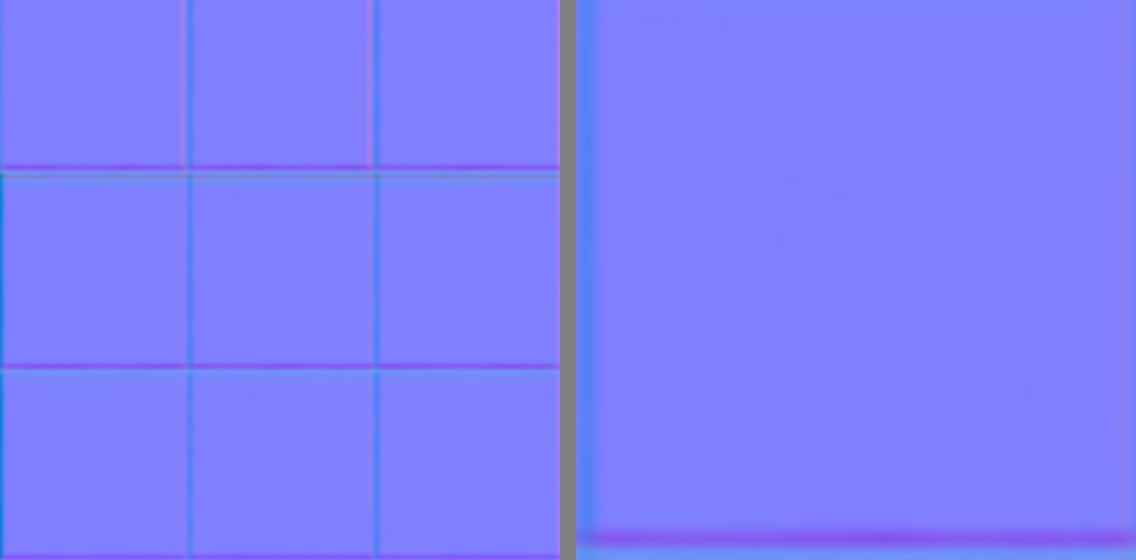
Left: the whole. Right: its middle third, enlarged.
Write a WebGL 2 fragment shader that draws this texture map.

```glsl
#version 300 es
precision highp float;
// Tangent-space normal map of a three by three grid of square tiles with soft, worn joints.

#define TILES 3
#define JOINT_SHIFT 0.0025   // sideways offset of the upright joints
#define ROW_DRIFT 0.0073     // growing lift of the level joints
#define BEVEL 0.0062         // half width of a bevel
#define LEFT_SLOPE 0.17      // red lost on the left bevel of a tile
#define RIGHT_SLOPE 0.13     // red gained on the right bevel
#define LOWER_SLOPE 0.16     // green lost on the lower bevel
#define UPPER_SLOPE 0.075    // green gained on the upper bevel
#define WEAR 0.16            // change of the bevels along their length
#define GRAIN 0.004          // unevenness of the tile faces

uniform vec2 u_resolution;
out vec4 fragColor;

const vec3 FLAT_NORMAL = vec3(0.5, 0.5, 1.0);

// Soft ridge profile, one at d = 0
float ridge(float d, float width) {
    return exp(-d * d / (width * width));
}

// Layered sines, about -1 to 1
float waves(vec2 p) {
    float sum = 0.0, gain = 0.5;
    for (int i = 0; i < 4; i++) {
        sum += gain * sin(p.x + 1.7 * sin(p.y + float(i)));
        p = mat2(1.5, 1.1, -1.1, 1.5) * p + 2.3;
        gain *= 0.55;
    }
    return sum;
}

float columnJoint(int i) {
    return float(i) / float(TILES) + JOINT_SHIFT;
}

float rowJoint(int j) {
    float row = float(j);
    return row / float(TILES) + ROW_DRIFT * row * row;
}

void main() {
    vec2 uv = gl_FragCoord.xy / u_resolution;
    float topRow = smoothstep(0.687, 0.699, uv.y);
    float wear = 1.0 + WEAR * waves(uv * 31.0);
    vec2 slope = vec2(0.0);
    float shade = 0.0;

    // Masks that soften bevels where joints cross
    float nearColumn = 0.0, nearRow = 0.0;
    for (int i = 0; i <= TILES; i++) {
        nearColumn += ridge(uv.x - columnJoint(i), 0.009);
        if (i < TILES) nearRow += ridge(uv.y - rowJoint(i), 0.008);
    }
    float columnFade = 1.0 - 0.55 * min(nearRow, 1.0);
    float rowFade = 1.0 - 0.5 * min(nearColumn, 1.0);

    // Upright joints: the outer ones are steeper, the top row shows both sides
    for (int i = 0; i <= TILES; i++) {
        float d = uv.x - columnJoint(i);
        float leftEdge = i == 0 ? 1.0 : 0.0;
        float rightEdge = i == TILES ? 1.0 : 0.0;
        float leftBevel = ridge(d - mix(0.004, -0.002, leftEdge), BEVEL);
        float rightBevel = ridge(d + mix(0.010, 0.003, rightEdge), BEVEL * 0.85);
        float leftGain = 1.0 + leftEdge * mix(1.5, -0.2, topRow);
        float rightGain = mix(0.22, 0.95, topRow) + rightEdge * 0.9;
        slope.x -= LEFT_SLOPE * leftGain * leftBevel * columnFade * wear;
        slope.x += RIGHT_SLOPE * rightGain * rightBevel * columnFade * wear;
        shade += 0.035 * leftBevel * (1.0 + 2.5 * leftEdge * (1.0 - topRow));
        shade += rightBevel * mix(0.02, 0.06, topRow);
    }

    // Level joints: a lower bevel above, an upper bevel below
    for (int j = 0; j < TILES; j++) {
        float d = uv.y - rowJoint(j);
        float lower = ridge(d - 0.005, BEVEL);
        float upper = ridge(d + 0.004, BEVEL * 0.8);
        slope.y -= LOWER_SLOPE * lower * rowFade * wear;
        slope.y += UPPER_SLOPE * upper * wear;
        slope.x -= 0.06 * upper * rowFade;
        slope.x += 0.025 * lower * rowFade;
        shade += j > 0 ? 0.055 * lower + 0.03 * upper : 0.01 * lower;
        // Soft rounding that runs on into the tile below
        slope += vec2(-0.02, 0.022) * ridge(d + 0.014, 0.018);
    }

    // The highest level joint is wider and has a second step
    float dTop = uv.y - rowJoint(TILES - 1);
    float groove = ridge(dTop + 0.011, 0.005);
    float step2 = ridge(dTop + 0.018, 0.005);
    slope += vec2(0.04, -0.05) * groove + vec2(-0.055, 0.05) * step2 * wear;
    shade += 0.11 * groove + 0.03 * step2;

    // Faint unevenness of the faces
    slope += GRAIN * vec2(waves(uv * 23.0), waves(uv.yx * 27.0 + 4.0));

    vec3 normalColor = FLAT_NORMAL + vec3(slope, -shade * wear);
    fragColor = vec4(clamp(normalColor, 0.0, 1.0), 1.0);
}
```
